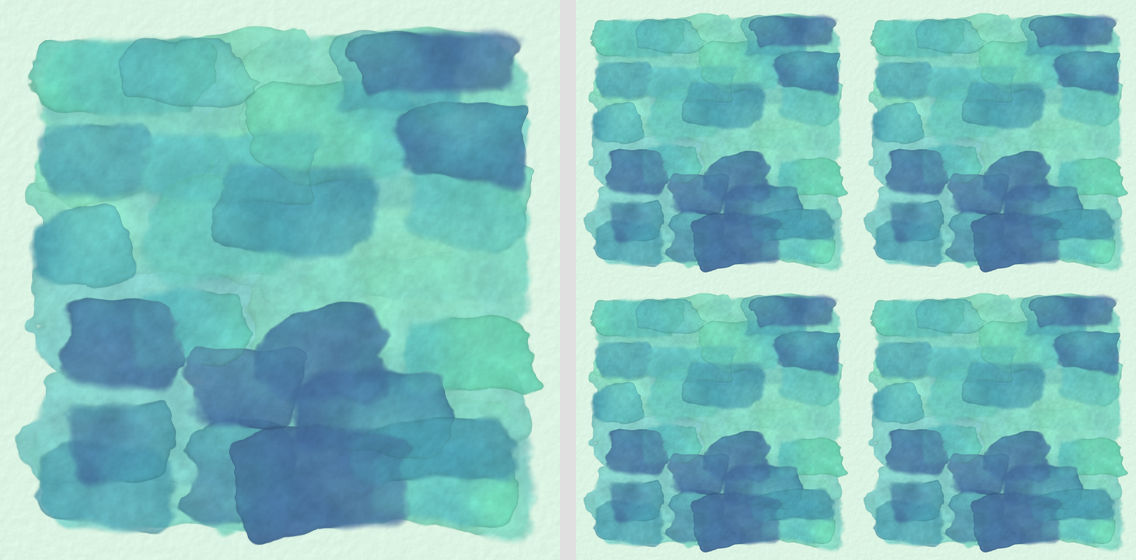
Left, the tile; right, the same tile 2 across and 2 down.
This background is drawn by a Shadertoy shader. Its source:

```glsl
// Overlapping watercolour brush swatches in mint, teal and blue on grained paper.
#define PAPER vec3(0.86, 0.955, 0.89)
#define MINT vec3(0.42, 0.85, 0.70)
#define AQUA vec3(0.38, 0.75, 0.75)
#define TEAL vec3(0.29, 0.61, 0.68)
#define BLUE vec3(0.27, 0.43, 0.61)
#define MARGIN 0.045     // bare paper around the swatches
#define RAGGED 0.075     // roughness of the stroke ends
#define RIM 0.13         // pigment gathered along dry edges
#define GRAIN 0.085      // paper relief
#define SEED 3.0

float hash(vec2 p) {
    vec3 q = fract(p.xyx * 0.1031);
    q += dot(q, q.yzx + 33.33);
    return fract((q.x + q.y) * q.z);
}

// Value noise that wraps after a whole number of cells
float noise(vec2 p, float period) {
    vec2 i = floor(p), f = fract(p);
    f = f * f * (3.0 - 2.0 * f);
    vec2 a = mod(i, period), b = mod(i + 1.0, period);
    return mix(mix(hash(a), hash(vec2(b.x, a.y)), f.x),
               mix(hash(vec2(a.x, b.y)), hash(b), f.x), f.y);
}

float fbm(vec2 p, float cells) {
    float sum = 0.0, amp = 0.533;
    for (int i = 0; i < 4; i++) {
        sum += amp * noise(p * cells, cells);
        cells *= 2.0;
        amp *= 0.5;
    }
    return sum;
}

vec3 pigment(float t) {
    vec3 c = mix(MINT, AQUA, smoothstep(0.0, 0.33, t));
    c = mix(c, TEAL, smoothstep(0.33, 0.62, t));
    return mix(c, BLUE, smoothstep(0.66, 0.95, t));
}

// Signed distance to a leaning, wavy swatch with ragged ends
float swatch(vec2 q, vec2 size, vec2 ragPos, vec4 r) {
    q.y += (r.x - 0.5) * 0.16 * q.x + (r.y - 0.3) * 0.9 * q.x * q.x;
    q.y += 0.005 * sin(q.x * 23.0 + r.z * 40.0) + 0.002 * sin(q.x * 71.0 + r.w * 40.0);
    float rag = fbm(ragPos, 14.0) - 0.5;
    q.x += RAGGED * rag * sign(q.x);
    q.y += 0.012 * rag;
    size.y *= 1.0 + (r.w - 0.5) * 0.4 * clamp(q.x / size.x, -1.0, 1.0);
    float corner = size.y * mix(0.35, 0.8, r.z);
    vec2 d = abs(q) - size + corner;
    return length(max(d, 0.0)) + min(max(d.x, d.y), 0.0) - corner;
}

// Lays a jittered grid of translucent strokes over the colour
void layer(inout vec3 col, vec2 p, vec2 grid, vec2 small, vec2 large,
           float jitter, bool ground, float seed) {
    for (float y = 0.0; y < grid.y; y++)
    for (float x = 0.0; x < grid.x; x++) {
        vec2 id = vec2(x, y) + seed * vec2(17.0, 31.0);
        vec4 r = vec4(hash(id), hash(id + 101.3), hash(id + 207.7), hash(id + 311.1));
        vec4 s = vec4(hash(id + 53.9), hash(id + 149.2), hash(id + 263.4), hash(id + 379.6));
        vec2 size = mix(small, large, r.xy);
        vec2 inset = MARGIN + 0.025 * s.zw + size;
        vec2 centre = (vec2(x, y) + 0.5 + jitter * (r.zw - 0.5)) / grid;
        centre = clamp(centre, inset, 1.0 - inset);
        vec2 q = p - centre;
        if (any(greaterThan(abs(q), size + 0.06))) continue;

        // Edges run from crisp and dry to soft and wet
        vec2 local = p + s.xy;
        float d = swatch(q, size, local, s);
        float flow = fbm(local.yx, 5.0);
        float wet = smoothstep(0.5, 0.68, flow);
        float soft = mix(1.0 / iResolution.y, 0.011, wet);
        float cover = 1.0 - smoothstep(-soft, soft, d);

        // Pigment drifts in hue and density inside the stroke
        float tone = ground ? 0.02 + 0.28 * s.x : hash(id + 431.8);
        vec3 ink = pigment(tone + 0.6 * (flow - 0.5));
        if (ground) ink = mix(ink, PAPER, 0.24);
        float density = ground ? 0.92 : clamp(0.76 + 0.7 * (fbm(local, 6.0) - 0.5), 0.4, 0.95);
        vec3 glaze = mix(ink, min(col, ink), 0.65);
        col = mix(col, glaze, cover * density);

        float depth = abs(d);
        float rim = exp(-depth / 0.0025) + 0.35 * exp(-depth / 0.014);
        col *= 1.0 - RIM * rim * cover * (1.0 - 0.85 * wet) * (ground ? 0.5 : 1.0);
    }
}

void mainImage(out vec4 fragColor, in vec2 fragCoord) {
    vec2 p = fragCoord / iResolution.xy;
    vec3 col = PAPER;

    // Pale ground washes, then the stronger swatches
    layer(col, p, vec2(2.0, 6.0), vec2(0.23, 0.085), vec2(0.29, 0.11), 0.3, true, SEED);
    layer(col, p, vec2(4.0, 6.0), vec2(0.085, 0.05), vec2(0.165, 0.095), 0.85, false, SEED + 4.0);

    // Pigment settles unevenly where paint lies
    float paint = smoothstep(0.02, 0.25, PAPER.r - col.r);
    col *= 1.0 + paint * (0.16 * (fbm(p, 20.0) - 0.5) + 0.1 * (fbm(p.yx, 64.0) - 0.5));

    // Paper relief lit from the upper left
    vec2 light = vec2(-0.0025, 0.0025);
    float relief = fbm(p, 80.0) - fbm(p + light, 80.0);
    col *= 1.0 + GRAIN * relief;
    fragColor = vec4(clamp(col, 0.0, 1.0), 1.0);
}
```
